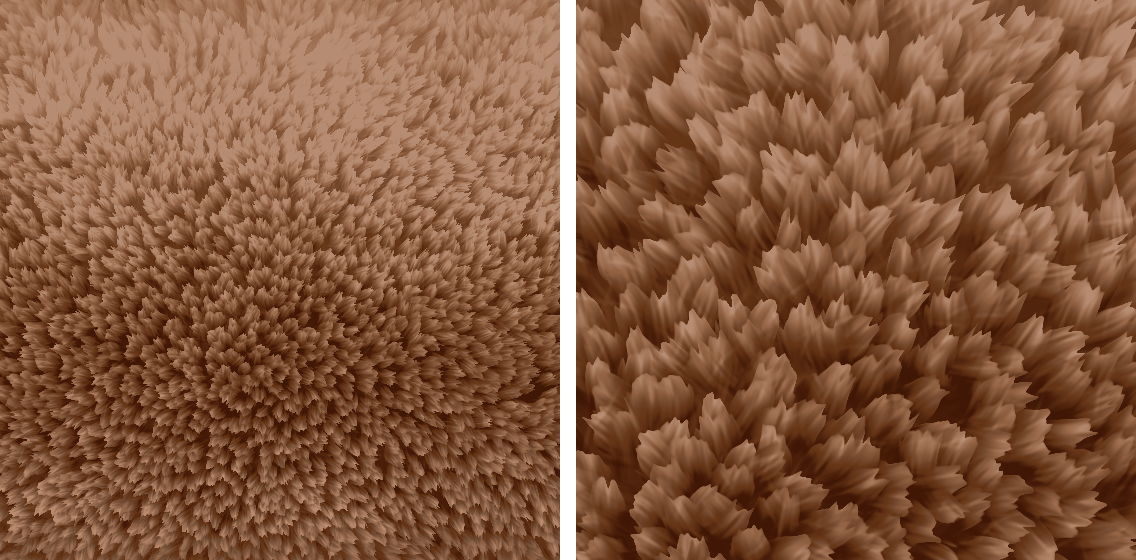
Left: the whole. Right: its middle third, enlarged.
A Shadertoy shader for this texture:

```glsl
// Brown plush fur: jittered tufts lean outward from a parting in the lower middle.
// Each pixel blends the tufts covering it, favouring the nearest tip ahead, so
// pale wispy tips melt into the dark roots of the tufts beyond them.

vec2 hash2(vec2 p) {
    vec3 q = fract(p.xyx * vec3(0.1031, 0.1030, 0.0973));
    q += dot(q, q.yzx + 33.33);
    return fract((q.xx + q.yz) * q.zy);
}

float noise(vec2 p) {
    vec2 i = floor(p), f = fract(p);
    f = f * f * (3.0 - 2.0 * f);
    vec2 e = vec2(0.0, 1.0);
    return mix(mix(hash2(i).x, hash2(i + e.yx).x, f.x),
               mix(hash2(i + e).x, hash2(i + e.yy).x, f.x), f.y);
}

// Angle in which the fur leans at a point
float leanAngle(vec2 p) {
    vec2 d = (p - vec2(0.44, 0.32)) * vec2(1.0, 1.6);
    return atan(d.y, d.x) + 1.2 * (noise(p * 7.0 + 3.0) - 0.5);
}

// Root brown to tip tan
vec3 furColor(float t) {
    vec3 c = mix(vec3(0.25, 0.09, 0.02), vec3(0.40, 0.21, 0.09), smoothstep(-0.2, 0.25, t));
    c = mix(c, vec3(0.46, 0.29, 0.18), clamp(t * 4.0 - 1.0, 0.0, 1.0));
    c = mix(c, vec3(0.58, 0.39, 0.27), clamp(t * 4.0 - 2.0, 0.0, 1.0));
    return mix(c, vec3(0.68, 0.51, 0.40), clamp(t * 4.0 - 3.0, 0.0, 1.35));
}

// Returns relief (0 root, 1 tip) with strand detail; soft widens the edges
float tufts(vec2 p, float soft) {
    vec2 cell = vec2(1.0 / 42.0, 1.0 / 56.0);
    vec2 home = floor(p / cell);
    float falloff = mix(250.0, 170.0, soft);
    float reach = mix(0.85, 1.35, smoothstep(0.05, 0.5, length(p - vec2(0.44, 0.32))));
    float total = exp(-0.036 * falloff), sum = 0.0;
    for (int j = -3; j <= 3; j++)
    for (int i = -2; i <= 2; i++) {
        vec2 id = home + vec2(i, j);
        vec2 r = hash2(id + 71.0), s = hash2(id + 313.0);
        vec2 tip = (id + 0.5 + 0.9 * (r - 0.5)) * cell;
        float a = leanAngle(tip) + 0.9 * (s.x - 0.5);
        vec2 dir = vec2(cos(a), sin(a)), q = p - tip;

        // Distance behind the tip, and across a slightly bent tuft
        float back = -dot(q, dir) / reach;
        float side = dot(q, vec2(-dir.y, dir.x)) + (s.y - 0.5) * 16.0 * back * back;
        float fan = side + (r.y - 0.5) * 0.5 * back;
        float strand = noise(vec2(fan * 430.0 + 50.0 * r.x, back * 60.0 + 90.0 * s.x));
        float clump = noise(vec2(fan * 190.0 + 80.0 * s.y, back * 35.0 + 40.0 * r.y));

        // Wispy tapering tip and feathered flanks
        float depth = back - 0.008 * strand - 0.008 * clump + 0.004;
        float halfWidth = (0.0085 + 0.005 * r.y) * (0.5 + 0.5 * smoothstep(-0.002, 0.02, back));
        float flank = abs(side) / halfWidth + 0.5 * (strand - 0.5);
        float cover = smoothstep(-0.004 - 0.003 * soft, 0.006 + 0.003 * soft, depth)
                    * (1.0 - smoothstep(0.4, 1.2, flank))
                    * (1.0 - smoothstep(0.037, 0.05, back * reach));

        float weight = cover * exp(-back * falloff);
        float relief = 1.0 - smoothstep(-0.002, 0.034, back);
        relief += 0.50 * (strand - 0.5) + 0.30 * (clump - 0.5) + 0.26 * (r.x - 0.5);
        relief -= 0.16 * smoothstep(0.3, 1.0, flank);
        sum += weight * relief;
        total += weight;
    }
    return sum / total;
}

// Thin stray hairs lying over the tufts, both lit and shaded
float strayHairs(vec2 p) {
    float size = 0.022, hair = 0.0;
    vec2 home = floor(p / size);
    for (int k = 0; k < 36; k++) {
        vec2 id = home + vec2(k % 3 - 1, (k / 3) % 3 - 1);
        vec2 r = hash2(id + 17.0 + 211.0 * float(k / 9));
        vec2 mid = (id + r) * size;
        float a = leanAngle(mid) + 2.0 * (fract(r.x * 37.0) - 0.5);
        vec2 dir = vec2(cos(a), sin(a)), q = p - mid;
        float along = dot(q, dir);
        float across = dot(q, vec2(-dir.y, dir.x)) + (r.y - 0.5) * 24.0 * along * along;
        hair += (1.0 - smoothstep(0.0, 0.0024, abs(across)))
              * (1.0 - smoothstep(0.003, 0.015, abs(along))) * (fract(r.y * 53.0) - 0.35);
    }
    return clamp(hair, -1.0, 1.0);
}

void mainImage(out vec4 fragColor, in vec2 fragCoord) {
    vec2 p = fragCoord / iResolution.y;
    float soft = smoothstep(0.72, 1.0, p.y) + 0.5 * smoothstep(0.08, 0.0, p.y);

    // Light falls from the top, with a dark band along the parting
    float light = mix(0.40, 1.02, smoothstep(0.30, 0.84, p.y));
    light += 0.20 * smoothstep(0.30, 0.06, p.y) - 0.12 * smoothstep(0.92, 1.0, p.y);
    light += 0.20 * (noise(p * vec2(5.0, 11.0)) - 0.5);
    light += 0.16 * (noise(p * vec2(14.0, 30.0) + 9.0) - 0.5);
    light -= 0.12 * dot(p - vec2(0.55, 0.5), p - vec2(0.55, 0.5));

    // Contrast fades where the fur is pale and out of focus
    float contrast = mix(1.0, 0.66, smoothstep(0.40, 0.80, p.y)) * (1.0 - 0.45 * soft);
    float tone = light + contrast * (tufts(p, soft) - 0.52);
    tone += 0.26 * strayHairs(p) * (1.0 - 0.75 * soft);

    // Greyer tips toward the bottom, roots stay warm
    vec3 color = furColor(tone);
    vec3 grey = vec3(dot(color, vec3(0.35, 0.50, 0.15)));
    float cool = 0.40 * smoothstep(0.45, 0.05, p.y) * smoothstep(0.2, 0.6, tone);
    color = mix(color, grey * vec3(1.25, 0.92, 0.72), cool);
    fragColor = vec4(color, 1.0);
}
```
